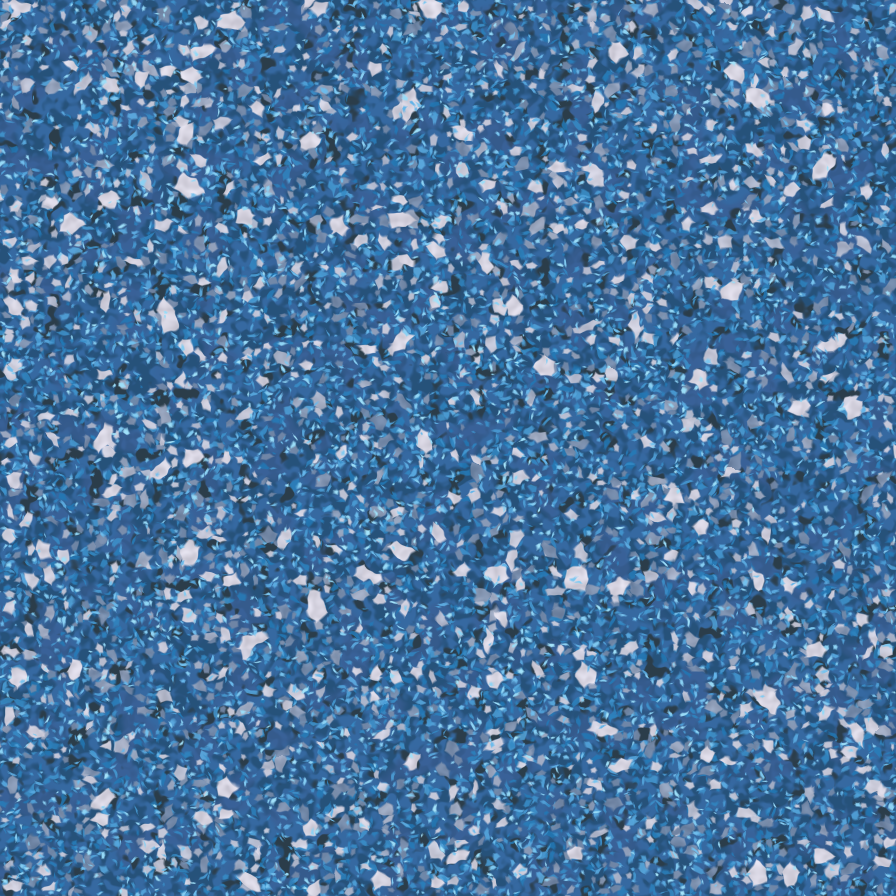
Give the GLSL for this texture, as a WebGL 2 fragment shader.

```glsl
#version 300 es
precision highp float;

uniform vec2 u_resolution;
out vec4 fragColor;

// Palette
const vec3 NAVY       = vec3(0.15, 0.32, 0.48);
const vec3 BLUE       = vec3(0.21, 0.41, 0.63);
const vec3 VIOLET     = vec3(0.23, 0.37, 0.58);
const vec3 CHARCOAL   = vec3(0.17, 0.24, 0.29);
const vec3 DEEP_CYAN  = vec3(0.13, 0.47, 0.71);
const vec3 CYAN       = vec3(0.38, 0.70, 0.91);
const vec3 GLINT      = vec3(0.64, 0.89, 0.98);
const vec3 GREY_BLUE  = vec3(0.46, 0.54, 0.66);
const vec3 CHIP_WHITE = vec3(0.84, 0.83, 0.88);

// Grains per canvas side
const float LARGE_CHIPS  = 30.0;
const float MEDIUM_CHIPS = 46.0;
const float SMALL_CHIPS  = 75.0;
const float CYAN_FLAKES  = 80.0;
const float FINE_FLAKES  = 122.0;
const float GLINTS       = 145.0;

// Share of grid cells that hold a grain
const float LARGE_DENSITY  = 0.12;
const float MEDIUM_DENSITY = 0.36;
const float SMALL_DENSITY  = 0.30;
const float CYAN_DENSITY   = 0.34;
const float FINE_DENSITY   = 0.40;
const float GLINT_DENSITY  = 0.15;

const float CLUSTER_SCALE = 11.0;
const float CLUSTER_GAIN  = 0.9;
const float EDGE_SOFTNESS = 0.0014;
const float FLAKE_WARP    = 0.004;
const float TAU = 6.2831853;

vec3 hash3(vec2 cell, int seed) {
    uvec3 v = uvec3(ivec3(ivec2(cell), seed)) * 1664525u + 1013904223u;
    v.x += v.y * v.z; v.y += v.z * v.x; v.z += v.x * v.y;
    v ^= v >> 16u;
    v.x += v.y * v.z; v.y += v.z * v.x; v.z += v.x * v.y;
    return vec3(v >> 8u) / 16777216.0;
}

vec2 direction(float angle) {
    return vec2(cos(angle), sin(angle));
}

float cornerSlope(vec2 cell, vec2 offset, int seed) {
    return dot(direction(TAU * hash3(cell, seed).x), offset);
}

float gradientNoise(vec2 p, int seed) {
    vec2 i = floor(p), f = p - i;
    vec2 u = f * f * f * (f * (f * 6.0 - 15.0) + 10.0);
    vec2 e = vec2(1.0, 0.0);
    float low  = mix(cornerSlope(i, f, seed), cornerSlope(i + e, f - e, seed), u.x);
    float high = mix(cornerSlope(i + e.yx, f - e.yx, seed), cornerSlope(i + 1.0, f - 1.0, seed), u.x);
    return mix(low, high, u.y);
}

// Irregular five-sided grains; returns (coverage, tone)
vec2 grains(vec2 uv, float count, float density, float stretch, int seed, float edge) {
    vec2 p = uv * count, home = floor(p);
    vec2 result = vec2(0.0);
    for (int k = 0; k < 9; k++) {
        vec2 cell = home + vec2(k % 3 - 1, k / 3 - 1);
        vec3 place = hash3(cell, seed);
        float cluster = gradientNoise(cell / count * CLUSTER_SCALE, seed + 50);
        if (place.z > density * (1.0 + CLUSTER_GAIN * cluster)) continue;

        vec3 form = hash3(cell, seed + 1);
        vec2 axis = direction(TAU * form.x);
        vec2 q = p - cell - 0.5 - 0.6 * (place.xy - 0.5);
        q = vec2(dot(q, axis), dot(q, vec2(-axis.y, axis.x)));
        float aspect = mix(1.0, stretch, form.y);
        q *= vec2(1.0 / aspect, aspect);

        float radius = mix(0.18, 0.40, form.z), dist = -1.0;
        for (int side = 0; side < 5; side++) {
            vec3 cut = hash3(cell, seed + 2 + side);
            vec2 normal = direction(TAU * float(side) / 5.0 + 0.5 * (cut.x - 0.5));
            dist = max(dist, dot(q, normal) - radius * mix(0.65, 1.1, cut.y));
        }
        float cover = 1.0 - smoothstep(-edge * count, edge * count, dist);
        if (cover > result.x) result = vec2(cover, hash3(cell, seed + 8).x);
    }
    return result;
}

void main() {
    vec2 uv = gl_FragCoord.xy / min(u_resolution.x, u_resolution.y);
    float edge = max(EDGE_SOFTNESS, 0.6 / min(u_resolution.x, u_resolution.y));
    vec2 warp = vec2(gradientNoise(uv * 95.0, 1), gradientNoise(uv * 95.0, 2));
    vec2 bent = uv + FLAKE_WARP * warp;

    // Mottled blue ground
    float coarse = gradientNoise(bent * 34.0, 3);
    float fine = gradientNoise(bent * 100.0, 4);
    vec3 color = mix(NAVY, BLUE, smoothstep(-0.2, 0.2, 0.6 * coarse + 0.8 * fine));
    color = mix(color, VIOLET, 0.7 * smoothstep(0.05, 0.3, gradientNoise(bent * 24.0, 5)));

    // Dark gaps
    float gap = gradientNoise(bent * 42.0, 6) + 0.6 * gradientNoise(bent * 90.0, 7);
    color = mix(color, CHARCOAL, smoothstep(0.22, 0.46, gap));

    // Cyan foil
    vec2 foil = grains(bent, CYAN_FLAKES, CYAN_DENSITY, 1.7, 100, edge);
    color = mix(color, mix(DEEP_CYAN, CYAN, foil.y * foil.y), 0.85 * foil.x);
    foil = grains(bent, FINE_FLAKES, FINE_DENSITY, 1.7, 200, edge);
    color = mix(color, mix(DEEP_CYAN, CYAN, foil.y), 0.9 * foil.x);

    // Pale chips, small to large
    vec2 chip = grains(uv + 0.3 * FLAKE_WARP * warp, SMALL_CHIPS, SMALL_DENSITY, 1.4, 300, edge);
    color = mix(color, mix(GREY_BLUE, CHIP_WHITE, smoothstep(0.3, 0.9, chip.y)), 0.9 * chip.x);
    chip = grains(bent, MEDIUM_CHIPS, MEDIUM_DENSITY, 1.45, 400, edge);
    vec3 pale = mix(GREY_BLUE, CHIP_WHITE, smoothstep(0.1, 0.75, chip.y));
    color = mix(color, pale + 0.1 * fine, 0.95 * chip.x);
    chip = grains(bent, LARGE_CHIPS, LARGE_DENSITY, 1.45, 500, edge);
    color = mix(color, CHIP_WHITE + 0.12 * fine, chip.x);

    // Sparkles on top
    vec2 spark = grains(bent, GLINTS, GLINT_DENSITY, 1.6, 600, edge);
    color = mix(color, mix(CYAN, GLINT, spark.y), spark.x);

    fragColor = vec4(clamp(color, 0.0, 1.0), 1.0);
}
```
